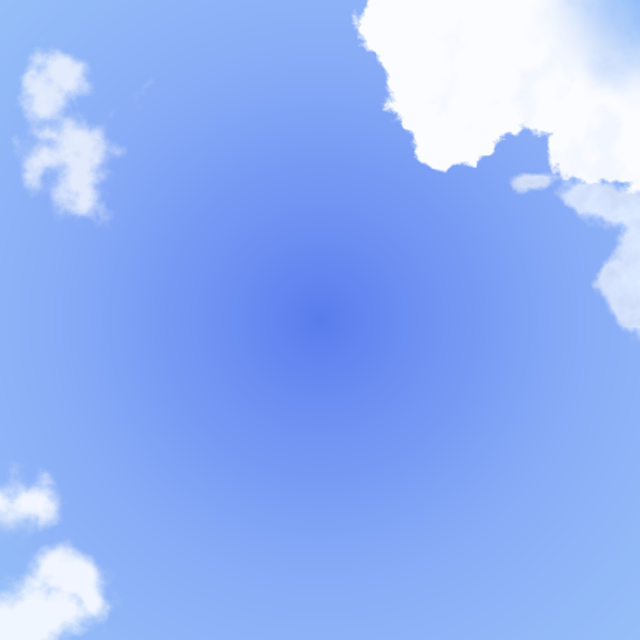
Reproduce this texture procedurally as a three.js fragment shader.

```glsl
varying vec2 vUv;

float hash(vec2 p) {
  p = fract(p * vec2(123.34, 456.21));
  p += dot(p, p + 45.32);
  return fract(p.x * p.y);
}

float noise(vec2 p) {
  vec2 i = floor(p), f = fract(p);
  f = f * f * (3.0 - 2.0 * f);
  return mix(mix(hash(i), hash(i + vec2(1.0, 0.0)), f.x),
             mix(hash(i + vec2(0.0, 1.0)), hash(i + vec2(1.0, 1.0)), f.x), f.y);
}

float fbm(vec2 p) {
  float sum = 0.0, gain = 0.5;
  for (int i = 0; i < 6; i++) {
    sum += gain * noise(p);
    p = mat2(1.6, 1.2, -1.2, 1.6) * p + 7.3;
    gain *= 0.5;
  }
  return sum;
}

float capsule(vec2 p, vec2 a, vec2 b, float radius) {
  vec2 pa = p - a, ba = b - a;
  return length(pa - ba * clamp(dot(pa, ba) / dot(ba, ba), 0.0, 1.0)) - radius;
}

float cover(float d, float inner, float outer) {
  return 1.0 - smoothstep(-inner, outer, d);
}

// Bright cumulus at the upper right
float cumulus(vec2 p) {
  float d = capsule(p, vec2(0.625, 0.97), vec2(0.705, 0.80), 0.065);
  d = min(d, capsule(p, vec2(0.73, 0.95), vec2(0.86, 0.89), 0.105));
  d = min(d, capsule(p, vec2(0.74, 0.84), vec2(0.80, 0.845), 0.06));
  d = min(d, capsule(p, vec2(0.92, 0.84), vec2(1.02, 0.86), 0.07));
  d = min(d, capsule(p, vec2(0.91, 0.77), vec2(1.02, 0.76), 0.06));
  return min(d, capsule(p, vec2(0.88, 0.98), vec2(1.02, 0.93), 0.07));
}

// Shaded bank hanging below the cumulus
float lowerBank(vec2 p) {
  float d = capsule(p, vec2(0.91, 0.69), vec2(1.0, 0.665), 0.042);
  d = min(d, capsule(p, vec2(0.82, 0.717), vec2(0.87, 0.725), 0.009));
  d = min(d, capsule(p, vec2(1.0, 0.64), vec2(1.0, 0.51), 0.037));
  return min(d, capsule(p, vec2(0.965, 0.565), vec2(0.99, 0.515), 0.035));
}

// Wispy cloud at the upper left
float wisp(vec2 p) {
  float d = capsule(p, vec2(0.10, 0.89), vec2(0.13, 0.80), 0.024);
  d = min(d, capsule(p, vec2(0.085, 0.83), vec2(0.135, 0.76), 0.045));
  d = min(d, capsule(p, vec2(0.055, 0.75), vec2(0.13, 0.77), 0.025));
  d = min(d, capsule(p, vec2(0.135, 0.78), vec2(0.13, 0.68), 0.04));
  return min(d, capsule(p, vec2(0.17, 0.82), vec2(0.235, 0.875), 0.006));
}

// Two small clouds at the lower left
float lowClouds(vec2 p) {
  float d = capsule(p, vec2(-0.02, 0.215), vec2(0.05, 0.22), 0.042);
  d = min(d, capsule(p, vec2(0.11, 0.10), vec2(0.145, 0.06), 0.042));
  return min(d, capsule(p, vec2(-0.02, 0.01), vec2(0.11, 0.045), 0.052));
}

void main() {
  vec2 p = vUv;

  // Radial sky, deepest at the centre
  float r = length(p - 0.5);
  vec3 color = mix(vec3(0.34, 0.475, 0.93), vec3(0.43, 0.57, 0.95), smoothstep(-0.12, 0.2, r) * 1.25 - 0.25);
  color = mix(color, vec3(0.55, 0.69, 0.97), smoothstep(0.1, 0.5, r));
  color = mix(color, vec3(0.59, 0.75, 0.975), smoothstep(0.42, 0.75, r));

  // Shared turbulence
  float coarse = fbm(p * 17.0) - 0.49;
  float fine = fbm(p * 42.0 + 11.0) - 0.49;
  float puffs = abs(noise(p * 48.0 + 3.0) - 0.5) - 0.2;

  // Soft clouds on the left
  float d = wisp(p) + coarse * 0.12 + fine * 0.035;
  color = mix(color, vec3(0.93, 0.95, 0.995), 0.88 * cover(d, 0.038, 0.018));
  d = lowClouds(p) + coarse * 0.08 + fine * 0.03;
  float fade = 1.0 - 0.6 * smoothstep(0.21, 0.16, p.y) * step(0.14, p.y) * step(p.x, 0.06);
  color = mix(color, vec3(0.96, 0.975, 1.0), 0.95 * fade * cover(d, 0.034, 0.012));

  // Shaded bank behind the bright cloud
  d = lowerBank(p) + coarse * 0.04 + fine * 0.035;
  color = mix(color, vec3(0.85, 0.90, 0.995) + fine * 0.12, 0.95 * cover(d, 0.016, 0.005));

  // Bright cloud, thinning into the corner
  d = cumulus(p) + coarse * 0.045 + fine * 0.03 + puffs * 0.016;
  float corner = smoothstep(0.01, 0.19, length(p - vec2(1.01, 1.01)) + coarse * 0.08);
  vec3 white = mix(vec3(0.985, 0.99, 1.0), vec3(0.91, 0.94, 1.0), smoothstep(0.0, 0.25, coarse) * 0.5);
  color = mix(color, white, corner * cover(d, 0.007, 0.003));

  gl_FragColor = vec4(color, 1.0);
}
```
